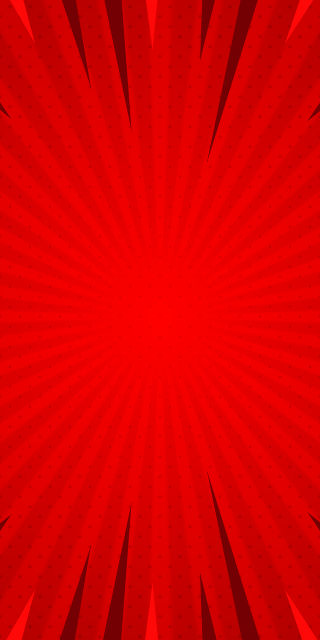
A Shadertoy shader for this background:

```glsl
// Red comic sunburst with a glowing centre, staggered halftone dots and edge spikes.

const vec3 GLOW_RED = vec3(1.0, 0.0, 0.0);
const vec3 DARK_SPIKE = vec3(0.46, 0.0, 0.01);
const vec3 BRIGHT_SPIKE = vec3(1.0, 0.03, 0.03);
const float TAU = 6.2831853;
const float RAY_COUNT = 40.0;
const float DOT_SPACING = 0.0625;
const float SPIKE_BASE_Y = 0.99;
const int SPIKE_COUNT = 9;
const int DARK_COUNT = 6;

// Each spike: tip x, tip y, base centre x, base half width.
const vec4 SPIKES[SPIKE_COUNT] = vec4[SPIKE_COUNT](
    vec4(-0.216, 0.716, -0.285, 0.022),
    vec4(-0.089, 0.581, -0.147, 0.027),
    vec4( 0.125, 0.800,  0.152, 0.020),
    vec4( 0.146, 0.479,  0.279, 0.027),
    vec4(-0.464, 0.617, -0.820, 0.105),
    vec4( 0.460, 0.610,  0.820, 0.105),
    vec4(-0.390, 0.852, -0.448, 0.021),
    vec4(-0.023, 0.833, -0.026, 0.018),
    vec4( 0.390, 0.852,  0.458, 0.021));

// Signed wave of soft-edged rays: +1 on light rays, -1 on dark ones.
float rayWave(vec2 p, float count) {
    float angle = atan(p.x, p.y);
    float wave = cos(angle * count);
    float fine = 0.25 * sin(angle * 13.0 + 1.0) * cos(angle * 7.0);
    return smoothstep(-0.45, 0.45, wave) * 2.0 - 1.0 + fine;
}

// Coverage of one dot in a square lattice.
float dotLattice(vec2 p, float spacing, float radius, float blur) {
    vec2 cell = (fract(p / spacing) - 0.5) * spacing;
    return 1.0 - smoothstep(radius - blur, radius + blur, length(cell));
}

// Coverage of a triangle widening from its tip towards the base line.
float spikeMask(vec2 p, vec4 spike, float blur) {
    float t = (p.y - spike.y) / (SPIKE_BASE_Y - spike.y);
    float edge = abs(p.x - mix(spike.x, spike.z, t)) - spike.w * t;
    return step(0.0, t) * (1.0 - smoothstep(-blur, blur, edge));
}

void mainImage(out vec4 fragColor, in vec2 fragCoord) {
    float unit = 2.0 / iResolution.y;
    vec2 p = (fragCoord - 0.5 * iResolution.xy) * unit - vec2(0.0, 0.0104);
    float radius = length(p);

    // Radial falloff and rays that fade out inside the glow
    float shade = 1.0 - 0.225 * radius;
    float rayStrength = smoothstep(0.1, 0.32, radius) * mix(0.016, 0.042, radius);
    shade += rayStrength * rayWave(p, RAY_COUNT);
    vec3 color = GLOW_RED * clamp(shade, 0.0, 1.0);

    // Two offset lattices form the staggered halftone
    float dotRadius = mix(0.0028, 0.0055, smoothstep(0.1, 1.0, radius));
    float dots = max(dotLattice(p, DOT_SPACING, dotRadius, 0.7 * unit),
                     dotLattice(p + 0.5 * DOT_SPACING, DOT_SPACING, dotRadius, 0.7 * unit));
    color *= 1.0 - 0.14 * dots;

    // Spikes mirrored above and below the centre
    vec2 mirrored = vec2(p.x, abs(p.y));
    for (int i = 0; i < SPIKE_COUNT; i++) {
        vec3 spikeColor = i < DARK_COUNT ? DARK_SPIKE : BRIGHT_SPIKE;
        color = mix(color, spikeColor, spikeMask(mirrored, SPIKES[i], 0.6 * unit));
    }

    fragColor = vec4(color, 1.0);
}
```
